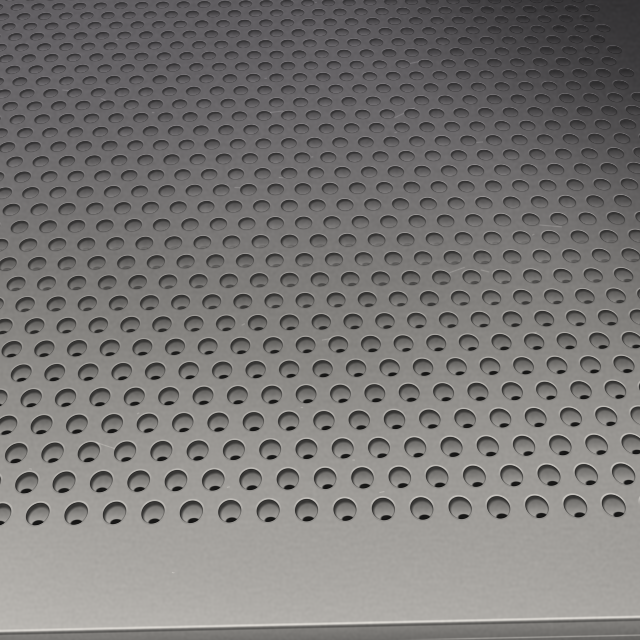
A WebGL 1 fragment shader for this pattern:

```glsl
precision highp float;
uniform vec2 u_resolution;

vec2 hash2(vec2 p) {
  p = vec2(dot(p, vec2(127.1, 311.7)), dot(p, vec2(269.5, 183.3)));
  return fract(sin(p) * 43758.55);
}

float gradientNoise(vec2 p) {
  vec2 i = floor(p), f = fract(p);
  vec2 w = f * f * (3.0 - 2.0 * f), e = vec2(0.0, 1.0);
  float a = dot(hash2(i) * 2.0 - 1.0, f);
  float b = dot(hash2(i + e.yx) * 2.0 - 1.0, f - e.yx);
  float c = dot(hash2(i + e) * 2.0 - 1.0, f - e);
  float d = dot(hash2(i + 1.0) * 2.0 - 1.0, f - 1.0);
  return mix(mix(a, b, w.x), mix(c, d, w.x), w.y);
}

float segmentDistance(vec2 p, vec2 a, vec2 along) {
  vec2 q = p - a;
  return length(q - along * clamp(dot(q, along) / dot(along, along), 0.0, 1.0));
}

// Soft line of the given half width
float stroke(float dist, float halfWidth, float aa) {
  return 1.0 - smoothstep(halfWidth - aa, halfWidth + aa, abs(dist));
}

float plateShade(vec2 p) {
  float shade = 0.73 - 0.5 * p.y + 0.14 * p.y * p.y;
  shade -= 0.17 * smoothstep(1.4, 2.0, p.x + p.y);
  shade -= 0.06 * p.x * (1.0 - smoothstep(0.0, 0.4, p.y));
  return shade + 0.025 * gradientNoise(p * vec2(3.0, 5.0));
}

// Punched hole in plate units, with its bright lip, wall shadow and floor
float punchHole(float shade, vec2 q, vec2 p, float row, float rnd, float aa) {
  float radius = length(q), rim = radius - 0.3;
  float up = q.y / max(radius, 0.001);

  float lip = stroke(rim - 0.025, 0.022, aa) * smoothstep(-0.1, 0.8, up);
  shade += lip * mix(0.09, 0.16, p.x);
  shade -= 0.05 * stroke(rim - 0.02, 0.015, aa) * smoothstep(0.2, 0.9, -up);

  float floorShade = shade * (0.84 - 0.8 * q.y) + 0.03 * (rnd - 0.5);
  vec2 shift = vec2(mix(0.07, 0.0, p.x), -mix(0.1, 0.075, p.x));
  float wall = smoothstep(-0.03 - aa, 0.03 + aa, length(q - shift) - 0.28);
  floorShade = mix(floorShade, 0.19, wall * 0.9);

  // Gap below the plate, seen only through the nearer holes
  vec2 gap = (q - vec2(0.07 + 0.04 * (rnd - 0.5), -0.26)) * vec2(0.8, 1.3);
  float dark = 1.0 - smoothstep(0.11 - aa, 0.13 + aa, length(gap));
  floorShade = mix(floorShade, 0.09, dark * (1.0 - smoothstep(5.0, 13.0, row)));
  floorShade *= 1.0 - 0.3 * smoothstep(-0.04, 0.0, rim);

  return mix(floorShade, shade, smoothstep(-aa, aa, rim));
}

void main() {
  vec2 p = gl_FragCoord.xy / u_resolution;
  float pixel = 1.0 / min(u_resolution.x, u_resolution.y);

  // Perspective: the pitch shrinks with height and rows tilt slightly
  float h = p.y - 0.0145 * (p.x - 0.479);
  float rise = h - 0.203;
  float pitch = 0.06 - 0.0348 * rise;
  float v = (1.0 / pitch - 16.667) / 0.489;
  float u = (p.x - 0.479 + 0.023 * rise * rise) / pitch;

  // Staggered lattice
  float row = floor(v + 0.5);
  float stagger = 0.5 * mod(row, 2.0);
  float column = floor(u - stagger + 0.5) + stagger;
  vec2 q = vec2(u - column, (v - row) * 0.866);

  float shade = plateShade(p);
  if (row > -0.5 && column < 14.1) {
    float rnd = hash2(vec2(column * 2.0, row)).x;
    shade = punchHole(shade, q, p, row, rnd, 0.04 * pixel / (pitch * pitch));
  }

  // Scratches and dust specks
  float outsideHole = smoothstep(0.3, 0.34, length(q));
  for (int i = 0; i < 36; i++) {
    float k = float(i);
    vec2 start = hash2(vec2(k, 3.7));
    vec2 rnd = hash2(vec2(k, 9.2));
    float angle = 0.9 * (rnd.x - 0.4);
    vec2 along = vec2(cos(angle), sin(angle)) * (0.002 + 0.04 * pow(rnd.y, 4.0));
    float mark = stroke(segmentDistance(p, start, along), 0.0006, pixel);
    shade += 0.12 * mark * outsideHole;
  }

  // Folded front edge
  float edge = p.y - 0.0143 - 0.0221 * p.x;
  shade = mix(shade, 0.53 + 4.0 * edge, 1.0 - smoothstep(-pixel, pixel, edge));
  shade -= 0.16 * stroke(edge + 0.005, 0.0015, pixel);
  shade = mix(shade, 0.84, stroke(edge, 0.0017, pixel));
  float lowerLip = p.y - 0.02 * (p.x - 0.62);
  shade += 0.2 * stroke(lowerLip, 0.001, pixel) * smoothstep(0.6, 0.75, p.x);

  // Fine grain and a cool tint toward the far side
  shade += 0.025 * gradientNoise(p * 170.0) + 0.015 * gradientNoise(p * vec2(40.0, 160.0));
  vec3 tint = mix(vec3(1.015, 1.0, 0.975), vec3(1.01, 0.985, 1.02), smoothstep(0.45, 1.0, p.y));
  gl_FragColor = vec4(clamp(shade * tint, 0.0, 1.0), 1.0);
}
```
